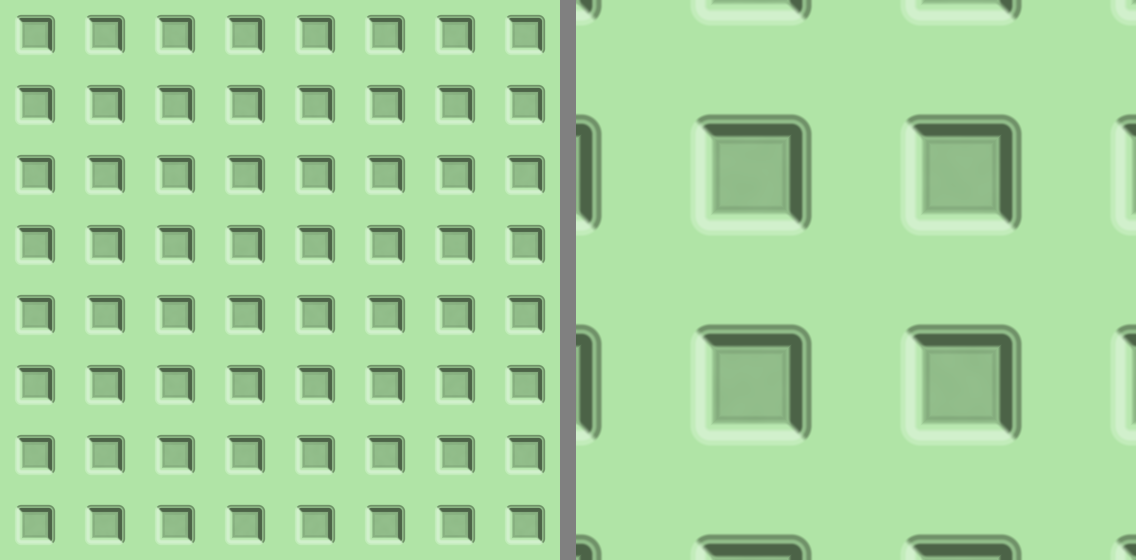
Left, the full canvas; right, a detail of the centre.
Reproduce this pattern procedurally as a Shadertoy shader.

```glsl
// Grid of bevelled square recesses pressed into a flat pale green sheet.

const float CELLS = 8.0;            // repeats across and down
const float HALF_SIZE = 0.288;      // half width of a recess, in cells
const float CORNER = 0.095;         // outer corner radius
const float SOFTNESS = 0.009;       // blur of the bevel steps
const float MITER = 0.025;          // blend where lit and shaded sides meet

// Bevel steps, as depths inward from the rim
const float LIP_END = 0.024;
const float WALL_START = 0.044;
const float GLOW_END = 0.072;
const float FLOOR_START = 0.104;
const float CREASE = 0.130;
const float CREASE_WIDTH = 0.010;

const float WEAR = 0.012;           // brightness of the floor smudges
const float WEAR_SCALE = 8.0;       // smudges per cell, whole number

const vec3 SHEET = vec3(0.69, 0.895, 0.65);
const vec3 FLOOR_TONE = vec3(0.57, 0.74, 0.54);
const vec3 LIP_SHADE = vec3(0.44, 0.57, 0.41);
const vec3 WALL_SHADE = vec3(0.30, 0.39, 0.28);
const vec3 LIP_LIGHT = vec3(0.76, 0.925, 0.73);
const vec3 WALL_LIGHT = vec3(0.82, 0.94, 0.80);

// Unit gradient at a lattice point
vec2 latticeGradient(vec2 i, float period) {
    i = mod(i, period);
    float h = fract(sin(dot(i, vec2(12.99, 78.23))) * 4375.85);
    float angle = 6.28318 * h;
    return vec2(cos(angle), sin(angle));
}

// Gradient noise that wraps after a whole number of lattice steps
float wrapNoise(vec2 p, float period) {
    vec2 i = floor(p);
    vec2 f = p - i;
    vec2 u = f * f * f * (f * (f * 6.0 - 15.0) + 10.0);
    vec2 e = vec2(0.0, 1.0);
    float a = dot(latticeGradient(i, period), f);
    float b = dot(latticeGradient(i + e.yx, period), f - e.yx);
    float c = dot(latticeGradient(i + e.xy, period), f - e.xy);
    float d = dot(latticeGradient(i + e.yy, period), f - e.yy);
    return mix(mix(a, b, u.x), mix(c, d, u.x), u.y);
}

float roundedBox(vec2 p, float halfSize, float radius) {
    vec2 q = abs(p) - halfSize + radius;
    return length(max(q, 0.0)) + min(max(q.x, q.y), 0.0) - radius;
}

float ramp(float edge, float x, float soft) {
    return smoothstep(edge - soft, edge + soft, x);
}

void mainImage(out vec4 fragColor, in vec2 fragCoord) {
    vec2 grid = fragCoord / iResolution.xy * CELLS;
    vec2 p = fract(grid) - 0.5;
    float pixel = CELLS / min(iResolution.x, iResolution.y);
    float soft = max(SOFTNESS, 0.7 * pixel);
    float depth = -roundedBox(p, HALF_SIZE, CORNER);

    // Shaded top and right: lip, thin pale ledge, steep wall
    vec3 shaded = mix(LIP_SHADE, FLOOR_TONE, ramp(LIP_END, depth, soft));
    shaded = mix(shaded, WALL_SHADE, ramp(WALL_START, depth, soft));

    // Lit left and bottom: soft lip, bright slope, fade to the sheet tone
    vec3 lit = mix(LIP_LIGHT, WALL_LIGHT, ramp(LIP_END, depth, soft));
    lit = mix(lit, mix(SHEET, LIP_LIGHT, 0.5), ramp(GLOW_END, depth, 1.5 * soft));

    // The two sides meet along the falling diagonal
    vec3 bevel = mix(lit, shaded, smoothstep(-MITER, MITER, p.x + p.y));

    // Floor with a faint crease and small smudges
    float crease = 1.0 - smoothstep(0.0, CREASE_WIDTH + soft, abs(depth - CREASE));
    float smudge = wrapNoise(grid * WEAR_SCALE, CELLS * WEAR_SCALE);
    vec3 ground = FLOOR_TONE * (1.0 - 0.09 * crease) + WEAR * smudge;

    vec3 recess = mix(bevel, ground, ramp(FLOOR_START, depth, 1.3 * soft));
    vec3 color = mix(SHEET, recess, ramp(0.0, depth, soft));
    fragColor = vec4(color, 1.0);
}
```
